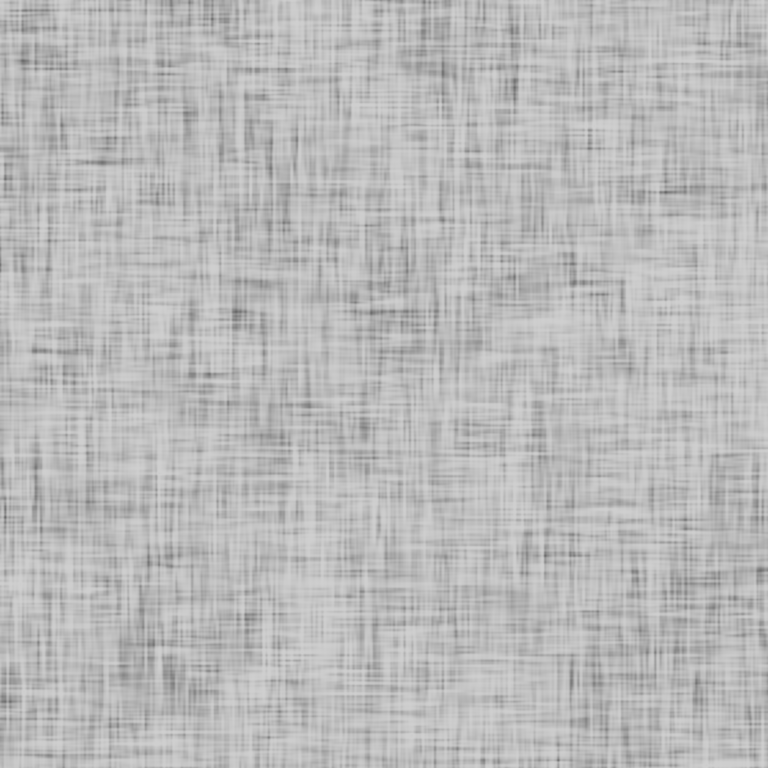
Write a Shadertoy shader that draws this texture.

```glsl
// Grey linen weave: fine warp and weft threads crossing at right angles.
// Every thread carries its own 1D noise with a random phase, so its light and
// dark streaks end at staggered places; a soft curve deepens the dark ones.
#define THREADS 300.0       // fine threads across the canvas
#define SLUBS 125.0         // broader bands across the canvas
#define LONG_STREAKS 13.0   // streaks along one thread
#define SHORT_STREAKS 38.0
#define BASE_GREY 0.738
#define CONTRAST 0.21
#define DARK_SKEW 0.15
#define CLOUDS 9.0          // soft blotches across the canvas
#define CLOUD_AMOUNT 0.25

float hash(vec2 cell) {
    vec3 q = fract(vec3(cell.xyx) * 0.1031);
    q += dot(q, q.yzx + 33.33);
    return fract((q.x + q.y) * q.z);
}

// Smooth random value along one thread, shifted by the thread's own phase
float streak(float thread, float along, float seed) {
    float t = along + 7.0 * hash(vec2(thread, seed));
    float cell = floor(t);
    float f = smoothstep(0.0, 1.0, t - cell);
    vec2 id = vec2(thread + 17.0 * seed, cell + 41.0 * seed);
    return mix(hash(id), hash(id + vec2(0.0, 1.0)), f);
}

// Parallel threads, blended softly across; centred on zero
float threads(vec2 p, float count, float streaks, float seed) {
    float across = p.y * count;
    float row = floor(across);
    float f = smoothstep(0.0, 1.0, across - row);
    float along = p.x * streaks;
    return mix(streak(row, along, seed), streak(row + 1.0, along, seed), f) - 0.5;
}

// One direction of yarn: long and short fine streaks over broader slubs
float yarn(vec2 p, float seed) {
    float fibre = 0.45 * threads(p, THREADS, LONG_STREAKS, seed)
                + 0.40 * threads(p, THREADS * 0.93, SHORT_STREAKS, seed + 1.0)
                + 0.33 * threads(p, SLUBS, LONG_STREAKS, seed + 2.0);
    float strength = 1.0 + 0.9 * threads(p, 24.0, 24.0, seed + 3.0);
    return fibre * strength;
}

void mainImage(out vec4 fragColor, in vec2 fragCoord) {
    vec2 p = fragCoord / iResolution.y;

    // Weft runs horizontally, warp vertically
    float weave = yarn(p, 3.0) + yarn(p.yx, 11.0);
    weave += CLOUD_AMOUNT * threads(p, CLOUDS, CLOUDS, 19.0);

    // Tone curve: dark streaks reach further than light ones
    float grey = BASE_GREY + CONTRAST * weave - DARK_SKEW * weave * weave;
    fragColor = vec4(vec3(grey), 1.0);
}
```
